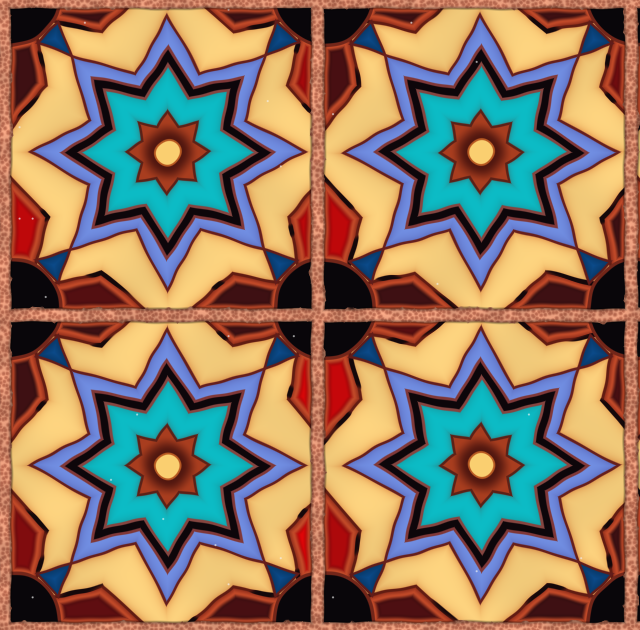
A WebGL 1 fragment shader for this pattern:

```glsl
precision highp float;
// Two by two glazed tiles set in terracotta grout, each with nested eight-point stars.
// Stars and corner petals are folded distance functions; hashes vary the red glaze,
// layered sines make the lines hand-drawn, and cellular noise grains the grout.
uniform vec2 u_resolution;

float soft;  // antialiasing half-width in tile units

float hash(vec2 p) {
  return fract(sin(dot(p, vec2(127.1, 311.7))) * 4375.85);
}

float fill(float d) { return 1.0 - smoothstep(-soft, soft, d); }
float line(float d, float halfWidth) { return fill(abs(d) - halfWidth); }

// Eight-point star: signed distance to the edge from tip to notch.
float star(vec2 p, float tip, float notch) {
  float a = abs(mod(atan(p.y, p.x) + 0.3927, 0.7854) - 0.3927);
  vec2 q = length(p) * vec2(cos(a), sin(a)) - vec2(tip, 0.0);
  vec2 edge = notch * vec2(0.9239, 0.3827) - vec2(tip, 0.0);
  return (q.x * edge.y - q.y * edge.x) / length(edge);
}

// Distance to the nearest scattered cell point.
float cells(vec2 p) {
  vec2 base = floor(p);
  float nearest = 2.0;
  for (int j = -1; j <= 1; j++) {
    for (int i = -1; i <= 1; i++) {
      vec2 c = base + vec2(float(i), float(j));
      nearest = min(nearest, length(c + vec2(hash(c), hash(c + 37.0)) - p));
    }
  }
  return nearest;
}

vec2 wobble(vec2 p) {
  return 0.0022 * (sin(p.yx * 23.0 + vec2(0.0, 2.0)) + 0.6 * sin(p.yx * 57.0 + p * 31.0));
}

vec3 groutColor(vec2 p) {
  float grain = cells(p * 75.0), patches = cells(p * 17.0);
  vec3 c = mix(vec3(0.72, 0.41, 0.31), vec3(0.93, 0.63, 0.50), smoothstep(0.1, 0.8, grain));
  return c * (0.88 + 0.2 * patches);
}

void main() {
  vec2 p = gl_FragCoord.xy / u_resolution.y * 2.01;
  soft = 1.6 / u_resolution.y;
  vec2 grid = p - vec2(0.014, 0.004);
  vec2 id = floor(grid);
  vec2 tile = fract(grid) - 0.5;
  vec2 sway = wobble(p);
  float edge = max(abs(tile.x + sway.x * 0.7), abs(tile.y + sway.y * 0.7)) - 0.479;

  // The motif sits a little up and right of the tile centre.
  vec2 s = tile + sway - 0.019 + 0.006 * (hash(id + 3.0) - 0.5);
  vec2 a = abs(s);
  float sideways = step(a.y, a.x);
  a = vec2(max(a.x, a.y), min(a.x, a.y));

  float outer = star(s, 0.437, 0.268);
  float band = star(s, 0.338, 0.222);
  float inner = star(s, 0.280, 0.184);
  float core = star(s, 0.132, 0.089);
  float r = length(s);

  // Corner shapes: petals, kite beyond the diagonal tip, quarter disc.
  vec2 peak = a - vec2(0.385, 0.21);
  float petal = max((0.216 * peak.y - peak.x) * 0.977, -dot(peak, vec2(0.756, 0.655)));
  float along = (a.x + a.y) * 0.7071, across = (a.x - a.y) * 0.7071;
  float kite = max((across - 0.47 * (along - 0.437)) * 0.905, along - 0.54);
  float disc = length(a - 0.5) - 0.153;

  // Cream ground, browned where the glaze meets a line.
  float near = min(abs(outer), min(abs(petal), abs(kite)));
  vec3 c = mix(vec3(0.99, 0.83, 0.50), vec3(0.84, 0.47, 0.20), 0.75 * exp(-75.0 * near));
  c *= 0.98 + 0.025 * sin(p.x * 13.0 + 2.0 * sin(p.y * 9.0));

  // Petals: terracotta rim around a pool of maroon or red glaze.
  vec2 petalId = id * 5.0 + sign(s) + vec2(sideways * 11.0, 0.0);
  float red = 0.55 * hash(petalId) + 0.3 * step(0.0, s.x * (0.5 - id.x)) * sideways
            + 0.2 * step(s.y, 0.0);
  float pool = max(max(petal + 0.023, 0.018 - disc), edge + 0.009);
  vec3 glaze = mix(vec3(0.23, 0.06, 0.07), vec3(0.84, 0.02, 0.03), smoothstep(0.35, 0.85, red));
  glaze *= 0.8 + 0.25 * smoothstep(0.0, 0.02, -pool);
  vec3 rim = mix(vec3(0.76, 0.29, 0.16), vec3(0.55, 0.17, 0.10), smoothstep(0.02, 0.0, -petal));
  rim = mix(rim, glaze, 1.0 - smoothstep(-0.012, 0.006, pool));
  c = mix(c, rim, fill(petal));
  float drag = smoothstep(0.3, 0.9, sin(p.x * 21.0 + 3.0 * sin(p.y * 17.0)));
  c = mix(c, mix(vec3(0.38, 0.11, 0.07), vec3(0.08, 0.03, 0.04), drag),
          line(petal, 0.0045 + 0.003 * drag));

  c = mix(c, vec3(0.45, 0.15, 0.10), fill(disc - 0.011));
  c = mix(c, vec3(0.04, 0.27, 0.50) * (0.8 + 9.0 * max(0.0, -kite)), fill(kite));
  c = mix(c, vec3(0.38, 0.11, 0.10), line(kite, 0.004));
  c = mix(c, vec3(0.035, 0.025, 0.04), fill(disc));

  // Nested stars, from the periwinkle border to the brown core.
  vec3 border = mix(vec3(0.45, 0.57, 0.90), vec3(0.36, 0.42, 0.74), exp(60.0 * outer));
  c = mix(c, border, fill(outer));
  c = mix(c, vec3(0.40, 0.12, 0.11), line(outer, 0.0042));
  c = mix(c, vec3(0.05, 0.025, 0.04), fill(band));
  c = mix(c, vec3(0.50, 0.22, 0.22), line(band, 0.0045));
  vec3 teal = mix(vec3(0.04, 0.75, 0.79), vec3(0.10, 0.54, 0.56), 0.7 * exp(65.0 * inner));
  teal = mix(teal, vec3(0.22, 0.42, 0.42), 0.8 * exp(-100.0 * max(core, 0.0)));
  c = mix(c, teal, fill(inner));
  c = mix(c, vec3(0.52, 0.27, 0.25), line(inner, 0.0045));
  vec3 brown = mix(vec3(0.32, 0.09, 0.06), vec3(0.66, 0.24, 0.12), smoothstep(0.045, 0.10, r));
  c = mix(c, brown, fill(core));
  c = mix(c, vec3(0.36, 0.13, 0.09), line(core, 0.004));
  c = mix(c, vec3(0.72, 0.35, 0.13), fill(r - 0.043));
  c = mix(c, vec3(0.98, 0.81, 0.44), fill(r - 0.037));

  // Sparse bright specks, worn rims and rough grout.
  float speck = step(0.988, hash(floor(p * 24.0))) * fill(length(fract(p * 24.0) - 0.5) / 24.0 - 0.003);
  c = mix(c, vec3(0.95), 0.7 * speck);
  c *= 1.0 - 0.4 * smoothstep(-0.008, 0.0, edge);
  float chips = 0.006 * smoothstep(0.55, 0.9, cells(p * 28.0));
  vec3 grout = groutColor(p) * (0.7 + 0.3 * smoothstep(0.0, 0.010, edge));
  gl_FragColor = vec4(mix(grout, c, fill(edge + chips)), 1.0);
}
```
